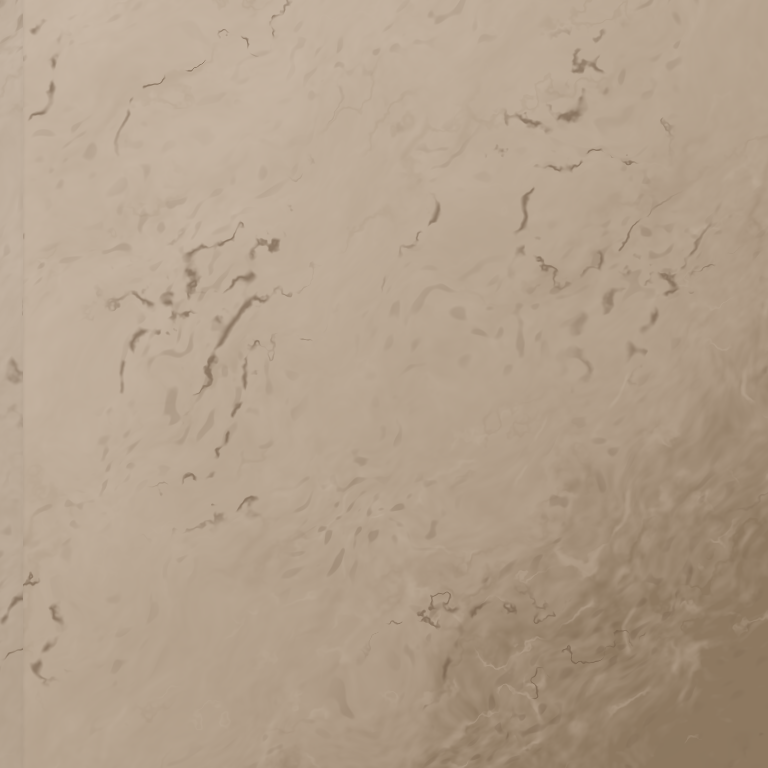
Give the GLSL for this texture, as a WebGL 1 fragment shader.

```glsl
precision highp float;
// Beige travertine: diagonal shading, rough dark beds, broken brown cracks and pale veins.
uniform vec2 u_resolution;

const vec3 PALE  = vec3(0.765, 0.697, 0.625);
const vec3 SAND  = vec3(0.712, 0.640, 0.560);
const vec3 SHADE = vec3(0.668, 0.590, 0.507);
const vec3 UMBER = vec3(0.590, 0.510, 0.420);
const vec3 CRACK = vec3(0.440, 0.355, 0.275);

const float WARP = 0.10;          // bending of the beds
const float CLOUD = 0.38;         // soft tonal patches
const float GRAIN = 0.42;         // fine mottling
const float PIT_DEPTH = 0.34;
const float CRACK_DEPTH = 0.62;
const float VEIN_LIFT = 0.75;
const float SEAM_X = 0.03;        // joint near the left edge

vec2 hash2(vec2 cell) {
  vec3 h = fract(cell.xyx * vec3(0.1031, 0.1030, 0.0973));
  h += dot(h, h.yzx + 33.33);
  return fract((h.xx + h.yz) * h.zy);
}

float corner(vec2 cell, vec2 offset, vec2 f) {
  return dot(hash2(cell + offset) * 2.0 - 1.0, f - offset);
}

// Gradient noise, roughly -1 to 1
float noise(vec2 p) {
  vec2 i = floor(p);
  vec2 f = p - i;
  vec2 u = f * f * f * (f * (f * 6.0 - 15.0) + 10.0);
  float low  = mix(corner(i, vec2(0.0), f), corner(i, vec2(1.0, 0.0), f), u.x);
  float high = mix(corner(i, vec2(0.0, 1.0), f), corner(i, vec2(1.0), f), u.x);
  return 1.8 * mix(low, high, u.y);
}

float fbm(vec2 p) {
  float sum = 0.0;
  float amp = 0.5;
  for (int i = 0; i < 4; i++) {
    sum += amp * noise(p);
    p = mat2(1.6, 1.2, -1.2, 1.6) * p + 17.3;
    amp *= 0.5;
  }
  return sum;
}

// Thin line along the zero level of a noise value
float ridge(float n, float width) {
  return 1.0 - smoothstep(0.0, width, abs(n));
}

vec3 stoneColor(float tone) {
  vec3 c = mix(PALE, SAND, clamp(tone, -0.5, 1.0));
  c = mix(c, SHADE, clamp(tone - 1.0, 0.0, 1.0));
  return mix(c, UMBER, clamp(tone - 2.0, 0.0, 1.5));
}

void main() {
  vec2 uv = gl_FragCoord.xy / u_resolution;
  float strip = 1.0 - smoothstep(SEAM_X - 0.003, SEAM_X + 0.003, uv.x);
  vec2 p = uv + 11.0 + 5.0 * step(uv.x, SEAM_X);

  // Bed coordinates: x runs along the rising diagonal, y across it
  vec2 bend = vec2(fbm(p * 3.0), fbm(p * 3.0 + 41.0));
  vec2 w = p + WARP * bend;
  vec2 flow = vec2(w.x + w.y, w.y - w.x) * 0.7071;

  // Broad shading from the pale upper left to the dark lower right
  float s = uv.x - uv.y;
  float edge = s + 0.22 * fbm(flow * vec2(3.0, 5.0) + 7.0) + 0.10 * bend.x;
  float bed = smoothstep(0.36, 0.46, edge);
  float rough = smoothstep(-0.05, 0.60, edge);
  float tone = 0.93 + 1.95 * s + 0.85 * s * s + 0.40 * bed;
  tone += CLOUD * fbm(flow * vec2(3.0, 7.0) + 3.0);
  tone += 0.28 * fbm(flow * vec2(7.0, 19.0) + 23.0);

  // Grain, stronger in the rough beds
  float patches = smoothstep(-0.15, 0.35, fbm(flow * vec2(4.0, 8.0) + 61.0));
  float grain = fbm(flow * vec2(24.0, 36.0)) + 0.45 * noise(flow * vec2(62.0, 92.0));
  tone += GRAIN * grain * (0.35 + 0.45 * patches + 1.1 * rough + 0.4 * strip);

  // Pale, crooked veins inside the rough beds
  float crooked = 0.5 * fbm(p * 22.0 + 5.0);
  float veinLine = ridge(noise(flow * vec2(7.0, 14.0) + 31.0 + crooked), 0.13);
  float veinBreak = smoothstep(-0.15, 0.35, noise(p * 24.0 + 9.0));
  tone -= VEIN_LIFT * veinLine * veinBreak * (0.12 + 0.88 * rough);

  // Soft brown seams and crumbled pits
  float softSeam = ridge(noise(flow * vec2(5.0, 13.0) + 83.0 + crooked), 0.16);
  tone += 0.42 * softSeam * smoothstep(0.0, 0.4, noise(flow * vec2(5.0, 9.0) + 47.0));
  float pits = smoothstep(0.22, 0.62, noise(flow * vec2(42.0, 70.0) + 13.0));
  vec3 color = stoneColor(tone);
  color = mix(color, CRACK, PIT_DEPTH * pits * patches * (0.5 + 0.4 * rough));

  // Narrow broken cracks, gathered in a few stretches
  float crackLine = ridge(noise(flow * vec2(4.0, 9.0) + 71.0 + 0.7 * crooked), 0.065);
  float stretch = smoothstep(0.02, 0.38, noise(flow * vec2(2.5, 5.0) + 19.0));
  float broken = smoothstep(-0.15, 0.30, noise(p * 42.0 + 3.0));
  color = mix(color, CRACK, CRACK_DEPTH * crackLine * stretch * broken);

  // Faint joint along the strip
  float joint = 1.0 - smoothstep(0.0, 0.005, abs(uv.x - SEAM_X));
  color *= 1.0 - 0.025 * strip - 0.02 * joint;

  gl_FragColor = vec4(color, 1.0);
}
```
